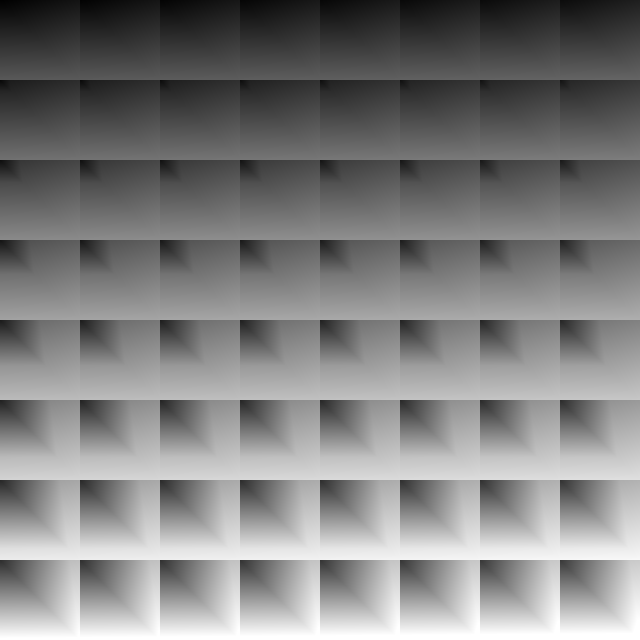
Reproduce this pattern procedurally as a WebGL 2 fragment shader.

```glsl
#version 300 es
precision highp float;

uniform vec2 u_resolution;
out vec4 outColor;

const float REPEATS = 8.0;
const int SAMPLES = 2;

// Square ramp growing from the cell corner, creased along the diagonal
float cornerRamp(vec2 cell) {
    return max(cell.x, cell.y);
}

// Gray level at a sheet position measured from the upper left
float shade(vec2 sheet, float repeats) {
    vec2 cell = fract(sheet * repeats);
    float ramp = cornerRamp(cell);

    // The dark corner widens down the sheet
    float corner = min(ramp, sheet.y);
    float sheetLight = 0.20 * sheet.y + 0.05 * sheet.x;
    float cellLight = 0.18 * cell.y + 0.07 * ramp;
    return clamp(sheetLight + cellLight + 0.57 * corner, 0.0, 1.0);
}

// Average of a small grid of samples inside one pixel
float smoothShade(vec2 pixel, vec2 resolution, float repeats) {
    float total = 0.0;
    for (int j = 0; j < SAMPLES; j++) {
        for (int i = 0; i < SAMPLES; i++) {
            vec2 offset = (vec2(i, j) + 0.5) / float(SAMPLES) - 0.5;
            vec2 uv = (pixel + offset) / resolution;
            total += shade(vec2(uv.x, 1.0 - uv.y), repeats);
        }
    }
    return total / float(SAMPLES * SAMPLES);
}

void main() {
    float gray = smoothShade(gl_FragCoord.xy, u_resolution, REPEATS);
    outColor = vec4(vec3(gray), 1.0);
}
```
